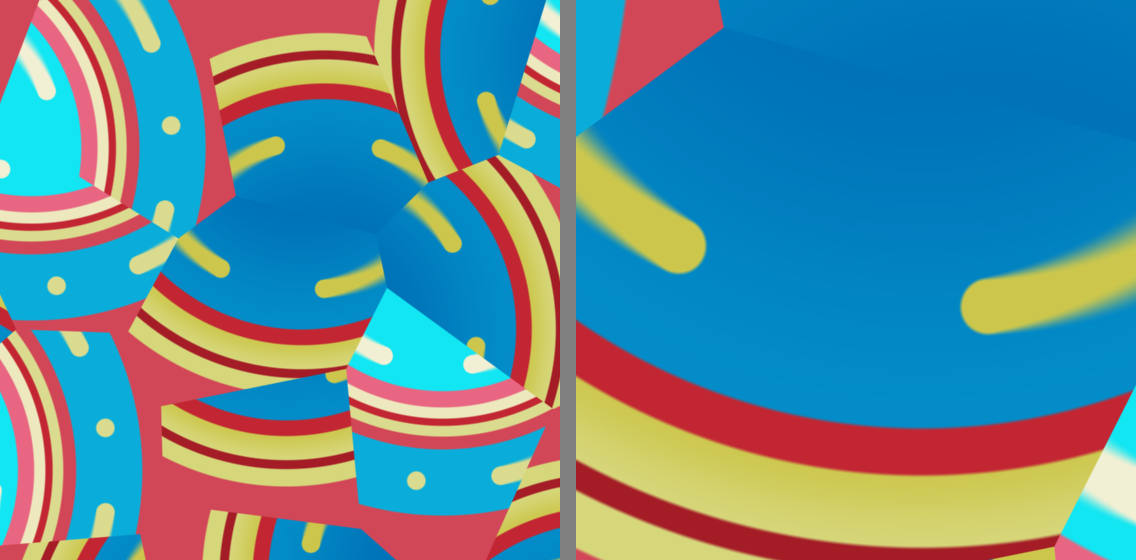
Left: the whole. Right: its middle third, enlarged.
A WebGL 2 fragment shader for this pattern:

```glsl
#version 300 es
precision highp float;
// Patchwork of irregular cells, each cut from a striped, dotted disc turned its own way.

#define CELLS 3.0        // cells across the canvas
#define JITTER 0.62      // scatter of the cell sites
#define SEED 41.0        // choice of arrangement
#define TILT 0.5         // spread of the tilt around a quarter turn
#define BRIGHT_SHARE 0.38
#define BRIGHT_RADIUS 0.326
#define DEEP_RADIUS 0.36
#define BRIGHT_SHIFT 0.05 // site position outside the inner disc
#define DEEP_SHIFT 0.02
#define DOT_RADIUS 0.0165
#define SOFTNESS 0.0012

uniform vec2 u_resolution;
out vec4 fragColor;

const vec3 CRIMSON = vec3(0.82, 0.28, 0.34);
const vec3 CYAN = vec3(0.07, 0.90, 0.95);
const vec3 PINK = vec3(0.91, 0.40, 0.51);
const vec3 CREAM = vec3(0.93, 0.91, 0.74);
const vec3 IVORY = vec3(0.95, 0.94, 0.83);
const vec3 RED = vec3(0.76, 0.15, 0.20);
const vec3 DARK_RED = vec3(0.64, 0.11, 0.15);
const vec3 STRAW = vec3(0.86, 0.86, 0.56);
const vec3 PALE_GOLD = vec3(0.84, 0.84, 0.48);
const vec3 GOLD = vec3(0.80, 0.78, 0.30);
const vec3 SKY = vec3(0.04, 0.68, 0.85);
const vec3 DEEP_CORE = vec3(0.00, 0.45, 0.72);
const vec3 DEEP_RIM = vec3(0.01, 0.55, 0.78);

float soft; // half width of a smoothed edge

vec3 hash3(vec2 p) {
    vec3 h = fract((p * 17.0 + SEED).xyx * vec3(0.1031, 0.1030, 0.0973));
    h += dot(h, h.yzx + 33.33);
    return fract((h.xxy + h.yzz) * h.zyx);
}

vec2 cellSite(vec2 id) {
    return (id + 0.5 + JITTER * (hash3(id).xy - 0.5)) / CELLS;
}

// Switches to the next ring colour beyond the given depth
void ring(inout vec3 color, vec3 next, float depth, float start) {
    color = mix(color, next, smoothstep(start - soft, start + soft, depth));
}

// Round mark; blur grows along smeared ends
void mark(inout vec3 color, vec3 tint, vec2 offset, float blur) {
    float edge = soft + blur;
    float d = length(offset) - DOT_RADIUS;
    color = mix(color, tint, 1.0 - smoothstep(-edge, edge, d));
}

// Two mirrored marks that run on as streaks past their angle
void markPair(inout vec3 color, vec3 tint, float angle, float at, float depth, float radius) {
    float over = abs(angle) - at;
    mark(color, tint, vec2(max(-over, 0.0) * radius, depth), 0.03 * max(over, 0.0));
}

vec3 brightDisc(float depth, float angle) {
    vec3 color = CYAN;
    markPair(color, IVORY, angle, 0.285, depth + 0.043, BRIGHT_RADIUS - 0.043);
    ring(color, PINK, depth, 0.0);
    ring(color, CREAM, depth, 0.029);
    ring(color, RED, depth, 0.049);
    ring(color, STRAW, depth, 0.062);
    ring(color, CRIMSON, depth, 0.081);
    ring(color, SKY, depth, 0.104);
    float dotRadius = BRIGHT_RADIUS + 0.162;
    mark(color, STRAW, vec2(angle * dotRadius, depth - 0.162), 0.0);
    markPair(color, STRAW, angle, 0.31, depth - 0.162, dotRadius);
    ring(color, CRIMSON, depth, 0.222);
    return color;
}

vec3 deepDisc(float depth, float angle) {
    vec3 color = mix(DEEP_CORE, DEEP_RIM, smoothstep(-0.22, 0.0, depth));
    markPair(color, GOLD, angle, 0.33, depth + 0.07, DEEP_RADIUS - 0.07);
    ring(color, RED, depth, 0.0);
    ring(color, mix(GOLD, PALE_GOLD, smoothstep(0.02, 0.075, depth)), depth, 0.028);
    ring(color, DARK_RED, depth, 0.071);
    ring(color, PALE_GOLD, depth, 0.087);
    ring(color, CRIMSON, depth, 0.118);
    return color;
}

vec3 cellColor(vec2 id, vec2 p) {
    // Quarter turn plus a small tilt
    float turn = hash3(id).z * 4.0;
    float angle = floor(turn) * 1.5708 + TILT * (fract(turn) - 0.5);
    float c = cos(angle), s = sin(angle);
    vec2 q = mat2(c, -s, s, c) * (p - cellSite(id));

    bool bright = fract(0.31 + dot(id, vec2(0.4, -0.15))) < BRIGHT_SHARE;
    float radius = bright ? BRIGHT_RADIUS : DEEP_RADIUS;
    q.y += radius + (bright ? BRIGHT_SHIFT : DEEP_SHIFT);
    float depth = length(q) - radius;
    float around = atan(q.x, q.y);
    return bright ? brightDisc(depth, around) : deepDisc(depth, around);
}

void main() {
    float pixel = 1.0 / min(u_resolution.x, u_resolution.y);
    vec2 p = gl_FragCoord.xy * pixel;
    soft = SOFTNESS + 0.5 * pixel;

    // Nearest and second nearest cells
    vec2 base = floor(p * CELLS), first = base, second = base;
    float d1 = 1e5, d2 = 1e5;
    for (int y = -2; y <= 2; y++)
    for (int x = -2; x <= 2; x++) {
        vec2 id = base + vec2(x, y);
        float d = distance(p, cellSite(id));
        if (d < d1) { d2 = d1; second = first; d1 = d; first = id; }
        else if (d < d2) { d2 = d; second = id; }
    }

    // Smoothed straight seam between them
    float seam = (d2 * d2 - d1 * d1) / (2.0 * distance(cellSite(first), cellSite(second)));
    float cover = smoothstep(-pixel, pixel, seam);
    fragColor = vec4(mix(cellColor(second, p), cellColor(first, p), cover), 1.0);
}
```
